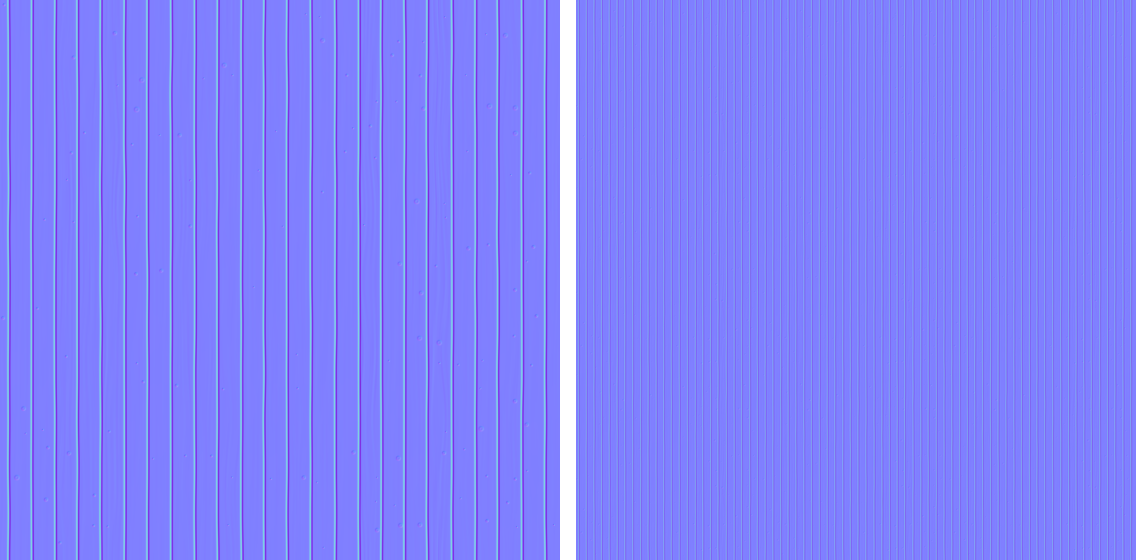
Left, the tile; right, the same tile 3 across and 3 down.
Reproduce this texture map procedurally as a WebGL 2 fragment shader.

```glsl
#version 300 es
precision highp float;

uniform vec2 u_resolution;
out vec4 fragColor;

const float PLANKS = 24.0;
const float FIRST_GROOVE = 0.36;   // in plank widths from the left edge
const float GRAIN_DEPTH = 0.00022;
const float KNOT_STEEPNESS = 0.2;
const float SLOPE_STEP = 0.0006;
const int SAMPLES = 3;

// Integer hash of a lattice cell and a seed, 0 to 1
float hash(vec2 cell, float seed) {
    uvec3 v = uvec3(cell, seed) * uvec3(1597334677u, 3812015801u, 2798796415u);
    uint h = v.x ^ v.y ^ v.z;
    h = (h ^ (h >> 16)) * 2146121005u;
    h = (h ^ (h >> 15)) * 2221713035u;
    return float((h ^ (h >> 16)) >> 8) / 16777216.0;
}

// Value noise that wraps after a whole number of cells
float noise(vec2 p, vec2 period, float seed) {
    vec2 cell = floor(p);
    vec2 f = p - cell;
    f = f * f * (3.0 - 2.0 * f);
    vec2 a = mod(cell, period);
    vec2 b = mod(cell + 1.0, period);
    float low = mix(hash(a, seed), hash(vec2(b.x, a.y), seed), f.x);
    float high = mix(hash(vec2(a.x, b.y), seed), hash(b, seed), f.x);
    return mix(low, high, f.y);
}

float tiledNoise(vec2 uv, vec2 cells, float seed) {
    return noise(uv * cells, cells, seed);
}

// Long fibres, bent and deepened differently on each plank
float grainHeight(vec2 uv, float plank) {
    float figure = hash(vec2(plank, 0.0), 7.0);
    float strength = mix(0.25, 1.0, pow(figure, 4.0));
    float bend = tiledNoise(uv, vec2(48.0, 8.0), plank + 100.0) - 0.5;
    vec2 p = uv + vec2(0.014 * bend * figure, 0.0);
    float fine = tiledNoise(p, vec2(256.0, 6.0), plank + 200.0);
    float coarse = tiledNoise(p, vec2(128.0, 16.0), plank + 300.0);
    return GRAIN_DEPTH * strength * (fine + 0.6 * coarse);
}

// Sparse small domes and larger, fainter ringed knots
float knotHeight(vec2 uv, float density) {
    vec2 p = uv * PLANKS - vec2(FIRST_GROOVE, 0.0);
    vec2 cell = mod(floor(p), PLANKS);
    if (hash(cell, 11.0) > density) return 0.0;
    vec2 center = mix(vec2(0.2), vec2(0.82), vec2(hash(cell, 12.0), hash(cell, 13.0)));
    float size = pow(hash(cell, 14.0), 2.0);
    float radius = mix(0.05, 0.15, size);
    float q = length(fract(p) - center) / radius;
    float dome = 1.0 - smoothstep(0.1, 1.0, q);
    float hollow = 1.0 - smoothstep(0.0, 0.6, q);
    float steepness = KNOT_STEEPNESS * mix(1.0, 0.6, size);
    return steepness * radius / PLANKS * (dome - 0.7 * size * hollow);
}

float surfaceHeight(vec2 uv, float plank) {
    return grainHeight(uv, plank) + knotHeight(uv, 0.22);
}

// Signed distance to the nearest groove in plank widths, and the plank index
vec2 grooveAndPlank(vec2 uv) {
    float s = uv.x * PLANKS - FIRST_GROOVE;
    float line = round(s);
    float id = mod(line, PLANKS);
    float shift = 0.08 * (hash(vec2(id, 0.0), 3.0) - 0.5);
    float wobble = 0.03 * (noise(vec2(id, uv.y * 12.0), vec2(PLANKS, 12.0), 5.0) - 0.5);
    float d = s - line - shift - wobble;
    return vec2(d, mod(line - step(d, 0.0), PLANKS));
}

// Sideways tilt of the two groove walls
float grooveTilt(float d) {
    float left = (d + 0.040) / 0.038;
    float right = (d - 0.037) / 0.034;
    return 0.72 * exp(-left * left) - 0.67 * exp(-pow(abs(right), 4.0));
}

vec3 surfaceNormal(vec2 uv) {
    vec2 groove = grooveAndPlank(uv);
    vec2 e = vec2(SLOPE_STEP, 0.0);
    float across = surfaceHeight(uv + e.xy, groove.y) - surfaceHeight(uv - e.xy, groove.y);
    float along = surfaceHeight(uv + e.yx, groove.y) - surfaceHeight(uv - e.yx, groove.y);
    vec2 slope = vec2(along, -across) / (2.0 * SLOPE_STEP);
    vec2 tilt = clamp(slope + vec2(0.0, grooveTilt(groove.x)), -0.7, 0.7);
    return vec3(tilt, sqrt(1.0 - dot(tilt, tilt)));
}

void main() {
    // Average several samples per pixel to smooth the thin grooves
    vec3 sum = vec3(0.0);
    for (int j = 0; j < SAMPLES; j++) {
        for (int i = 0; i < SAMPLES; i++) {
            vec2 offset = (vec2(i, j) + 0.5) / float(SAMPLES) - 0.5;
            sum += surfaceNormal((gl_FragCoord.xy + offset) / u_resolution);
        }
    }
    vec3 normal = sum / float(SAMPLES * SAMPLES);
    fragColor = vec4(normal * 0.5 + 0.5, 1.0);
}
```
